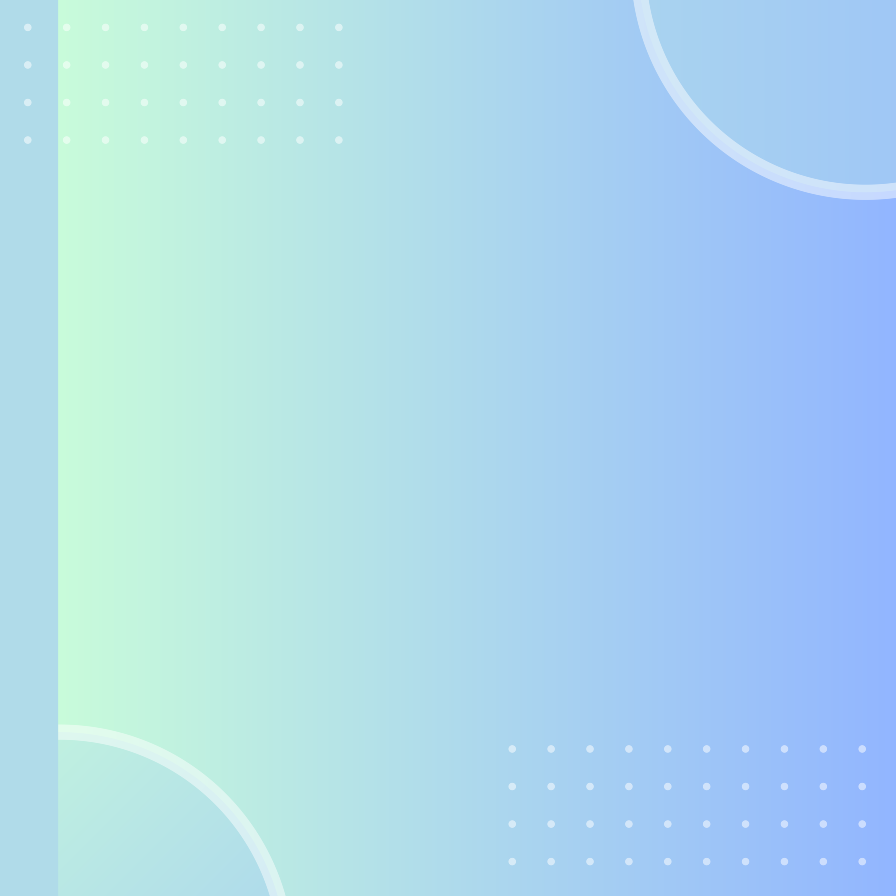
A WebGL 2 fragment shader for this background:

```glsl
#version 300 es
precision highp float;
// Mint-to-blue gradient with a side strip, two ringed discs and two dot grids.

uniform vec2 u_resolution;
out vec4 outColor;

// Coverage of a shape from its signed distance, softened over one pixel.
float coverage(float dist) {
    float pixel = 1.0 / min(u_resolution.x, u_resolution.y);
    return smoothstep(0.5 * pixel, -0.5 * pixel, dist);
}

vec3 mintToBlue(float t) {
    return mix(vec3(0.785, 0.985, 0.855), vec3(0.57, 0.71, 1.0), clamp(t, 0.0, 1.0));
}

// Disc with its own fill and a translucent white rim.
vec3 ringedDisc(vec3 base, vec2 p, vec2 center, vec3 fill) {
    float edge = length(p - center) - 0.2536;
    vec3 color = mix(base, fill, coverage(edge));
    return mix(color, vec3(1.0), 0.48 * coverage(abs(edge) - 0.0085));
}

// Grid of dots counted rightward and upward from its first dot.
float dotGrid(vec2 p, vec2 firstDot, vec2 count) {
    vec2 spacing = vec2(0.0434, 0.0419);
    vec2 cell = clamp(round((p - firstDot) / spacing), vec2(0.0), count - 1.0);
    return coverage(length(p - firstDot - cell * spacing) - 0.0042);
}

void main() {
    vec2 p = gl_FragCoord.xy / u_resolution;

    // Main gradient
    vec3 color = mintToBlue((p.x - 0.065) / 0.935);

    // Corner discs
    vec3 upperFill = mintToBlue(mix(0.57, 0.74, (p.x - 0.72) / 0.28));
    color = ringedDisc(color, p, vec2(0.966, 1.039), upperFill);
    vec3 lowerFill = mintToBlue(0.24 + 0.71 * (p.x - p.y));
    color = ringedDisc(color, p, vec2(0.0664, -0.0707), lowerFill);

    // Side strip covers the lower disc
    color = mix(color, vec3(0.69, 0.86, 0.915), coverage(p.x - 0.065));

    // Dot grids
    float dots = max(dotGrid(p, vec2(0.031, 0.8437), vec2(9.0, 4.0)),
                     dotGrid(p, vec2(0.5717, 0.0384), vec2(10.0, 4.0)));
    color = mix(color, vec3(1.0), 0.52 * dots);

    outColor = vec4(color, 1.0);
}
```
